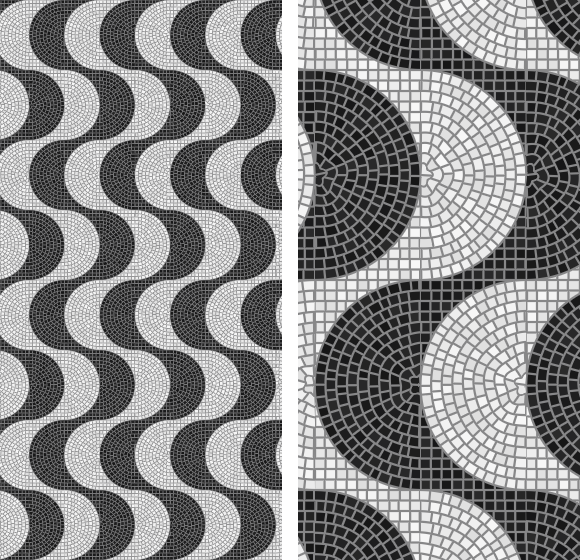
Left, the full canvas; right, a detail of the centre.
A WebGL 1 fragment shader for this pattern:

```glsl
precision highp float;
// Wave mosaic pavement: staggered bands of dark and light half discs joined into
// serpentine columns. Half discs are paved in concentric rings of stones and the
// corners around them in straight courses, all separated by grey grout.

uniform vec2 u_resolution;

const float PI = 3.14159265;
const float STRIPS = 8.0;   // half discs across, two per repeat
const float BANDS = 8.0;    // bands down, two per repeat
const float RINGS = 10.0;   // stone courses in one disc radius
const float GAP = 0.105;    // half the joint width, in stones

const vec3 LIGHT_STONE = vec3(0.92);
const vec3 DARK_STONE = vec3(0.125, 0.125, 0.127);
const vec3 GROUT = vec3(0.53, 0.53, 0.535);

float hash(vec2 p) {
  vec3 q = fract(p.xyx * vec3(0.1031, 0.1030, 0.0973));
  q += dot(q, q.yzx + 33.33);
  return fract((q.x + q.y) * q.z);
}

// Distance to the nearest joint in a row of unit stones with uneven joints.
float jointDistance(float t, float row, float seed, float unevenness) {
  float i = floor(t);
  float f = t - i;
  vec2 key = vec2(row, seed);
  float a = unevenness * (hash(key + vec2(i * 17.0, i)) - 0.5);
  float b = unevenness * (hash(key + vec2(i * 17.0 + 17.0, i + 1.0)) - 0.5);
  return min(abs(f - a), abs(f - 1.0 - b));
}

float courseDistance(float t) {
  float f = fract(t);
  return min(f, 1.0 - f);
}

// Each paving returns joint distance (x) and a random stone tone (y).
vec2 ringPaving(vec2 p, float seed) {
  float angle = atan(p.y, p.x);
  float radius = length(p);
  float wobble = 0.18 * sin(angle * 5.0 + seed) * (1.0 - radius / RINGS);
  float r = max(radius + wobble, 0.001);
  float ring = floor(r);
  float count = floor(PI * (ring + 0.5) + 0.5);
  float t = (angle / PI + 0.5) * count;
  float across = jointDistance(t, ring, seed, 0.3) * PI * radius / count;
  float tone = hash(vec2(floor(t) + ring * 41.0, seed + 7.0));
  return vec2(min(across, courseDistance(r)), tone);
}

vec2 gridPaving(vec2 p, float seed) {
  vec2 stone = floor(p);
  float across = jointDistance(p.x, stone.y, seed, 0.16);
  float tone = hash(stone + vec2(seed * 3.0, seed + 50.0));
  return vec2(min(across, courseDistance(p.y)), tone);
}

vec3 stoneColor(float dark, float tone) {
  vec3 base = mix(LIGHT_STONE, DARK_STONE, dark);
  return base + (tone - 0.5) * mix(0.10, 0.08, dark);
}

void main() {
  vec2 uv = gl_FragCoord.xy / u_resolution;
  vec2 q = vec2(uv.x * STRIPS - 0.825, uv.y * BANDS);
  float strip = mod(floor(q.x), STRIPS);
  float band = floor(q.y);
  vec2 local = fract(q);

  // Discs bulge right in even bands and left in odd ones.
  float bulgeLeft = mod(band, 2.0);
  float reach = mix(local.x, 1.0 - local.x, bulgeLeft);
  vec2 p = RINGS * vec2(reach, 2.0 * local.y - 1.0);
  float seed = strip + band * STRIPS + 1.0;

  // Corners outside the disc take the colour of the neighbouring wave.
  float discDark = 1.0 - mod(strip, 2.0);
  float rim = length(p) - RINGS;
  float outside = step(0.0, rim);
  float dark = mix(discDark, 1.0 - discDark, outside);

  vec2 paving = mix(ringPaving(p, seed), gridPaving(p, seed), outside);
  float edge = min(paving.x, abs(rim));

  // One pixel of smoothing, measured in stones.
  float pixel = 2.0 * RINGS * BANDS / u_resolution.y;
  float cover = clamp((edge - GAP) / pixel + 0.5, 0.0, 1.0);
  gl_FragColor = vec4(mix(GROUT, stoneColor(dark, paving.y), cover), 1.0);
}
```
